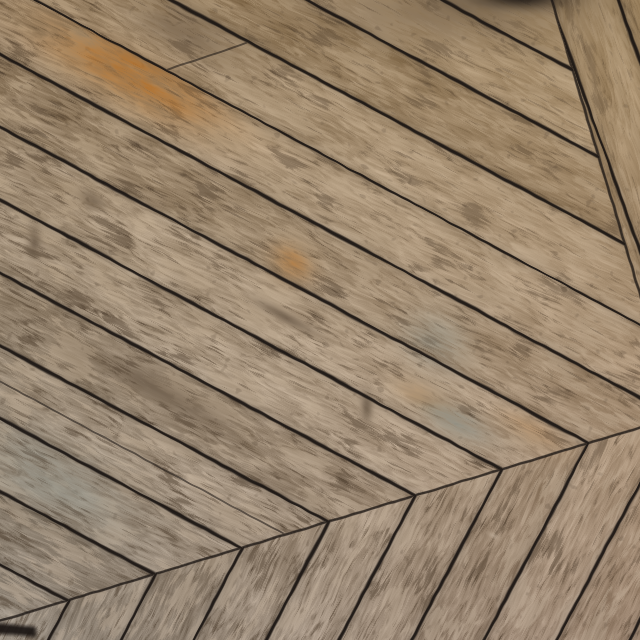
A three.js fragment shader for this texture:

```glsl
varying vec2 vUv;

// Board layout
const float PITCH = 0.1003;
const float SEAM_HALF = 0.0024;
const vec2 MAIN_DIR = vec2(0.8810, -0.4731);
const vec2 LOWER_DIR = vec2(0.4683, 0.8836);
const vec2 SIDE_DIR = vec2(0.2960, -0.9552);

// Palette
const vec3 TOP_LEFT = vec3(0.58, 0.49, 0.38);
const vec3 TOP_RIGHT = vec3(0.65, 0.55, 0.41);
const vec3 LOW_LEFT = vec3(0.57, 0.53, 0.48);
const vec3 LOW_RIGHT = vec3(0.63, 0.54, 0.46);
const vec3 WORN = vec3(0.74, 0.67, 0.59);
const vec3 GRIME = vec3(0.30, 0.24, 0.18);
const vec3 RUST = vec3(0.69, 0.43, 0.16);
const vec3 BLUE_GREY = vec3(0.53, 0.55, 0.52);
const vec3 GAP = vec3(0.10, 0.08, 0.07);

// Grain strength
const float FINE_GRAIN = 0.17;
const float BROAD_GRAIN = 0.13;

float hash(float n) { return fract(sin(n * 91.37) * 4375.85); }

vec2 gradient(vec2 cell) {
  float a = 6.2832 * fract(sin(dot(cell, vec2(127.1, 311.7))) * 43758.5);
  return vec2(cos(a), sin(a));
}

float noise(vec2 p) {
  vec2 i = floor(p), f = fract(p);
  vec2 u = f * f * f * (f * (f * 6.0 - 15.0) + 10.0);
  vec2 e = vec2(0.0, 1.0);
  float low = mix(dot(gradient(i), f), dot(gradient(i + e.yx), f - e.yx), u.x);
  float high = mix(dot(gradient(i + e), f - e), dot(gradient(i + e.yy), f - e.yy), u.x);
  return mix(low, high, u.y);
}

float fbm(vec2 p) {
  float sum = 0.0, amp = 0.6;
  for (int k = 0; k < 4; k++) {
    sum += amp * noise(p);
    p = p * 2.03 + 17.3;
    amp *= 0.55;
  }
  return sum;
}

// Soft ellipse stretched along a direction
float blob(vec2 p, vec2 center, vec2 dir, vec2 radii) {
  vec2 d = p - center;
  vec2 q = vec2(dot(d, dir), dot(d, vec2(-dir.y, dir.x))) / radii;
  return exp(-dot(q, q));
}

float seam(float d, float halfWidth) {
  return 1.0 - smoothstep(halfWidth * 0.35, halfWidth * 1.65, abs(d));
}

void main() {
  vec2 p = vUv;
  vec2 w = p + 0.0011 * vec2(noise(p * 45.0), noise(p * 45.0 + 31.0));

  // Three fields of boards and the edges between them
  float lowerEdge = (w.y - 0.030 - 0.302 * w.x) / 1.0446;
  float sideEdge = (w.x - 0.862 - 0.3 * (1.0 - w.y)) / 1.044;
  bool isLower = lowerEdge < 0.0;
  bool isSide = !isLower && sideEdge > 0.0;
  vec2 dir = MAIN_DIR;
  float rank = (w.y + 0.537 * w.x - 0.9154) / 0.1139;
  if (isLower) {
    dir = LOWER_DIR;
    rank = (w.x + 0.53 * (1.0 - w.y) - 0.6055) / 0.1135;
  } else if (isSide) {
    dir = SIDE_DIR;
    rank = (w.x - 0.966 - 0.36 * (1.0 - w.y)) / 0.107;
  }
  float row = floor(rank), t = fract(rank);
  float id = row + (isLower ? 40.0 : isSide ? 80.0 : 0.0);
  float seamDist = min(t, 1.0 - t) * PITCH;
  bool isMain = !isLower && !isSide;

  // Base tone by place and by board
  vec3 col = mix(mix(LOW_LEFT, LOW_RIGHT, p.x), mix(TOP_LEFT, TOP_RIGHT, p.x), p.y);
  float tone = isMain ? -0.035 * cos(2.0944 * (row + 1.0)) : 0.07 * (hash(id) - 0.5);
  col += tone + 0.055 * blob(p, vec2(0.5, 0.52), MAIN_DIR, vec2(0.5, 0.3));

  // Grain, bare patches and grime run along each board
  vec2 g = vec2(dot(p, dir), dot(p, vec2(-dir.y, dir.x))) + vec2(3.7 * hash(id), 0.0);
  float broad = fbm(g * vec2(7.0, 28.0));
  float fine = fbm(g * vec2(24.0, 170.0) + 2.0 * broad);
  float patches = fbm(g * vec2(11.0, 24.0) + 53.0);
  float rough = 0.55 + 0.45 * smoothstep(1.15, 0.3, p.x * 0.6 + p.y * 0.5);
  col += BROAD_GRAIN * broad + FINE_GRAIN * rough * fine;
  float bare = smoothstep(0.02, 0.22, patches + 0.35 * fine);
  col = mix(col, WORN * mix(vec3(1.0), vec3(1.0, 0.97, 0.89), p.y), 0.42 * bare * rough);
  float dirt = smoothstep(0.12, 0.42, -patches - 0.5 * fine);
  float scratch = smoothstep(0.20, 0.42, fbm(g * vec2(15.0, 130.0) + 91.0));
  float speck = smoothstep(0.35, 0.55, noise(g * vec2(55.0, 95.0)));
  col = mix(col, GRIME, 0.42 * dirt * rough + 0.38 * scratch * rough + 0.22 * speck);

  // Rust and blue-grey stains
  float mottled = clamp(0.85 + 1.2 * broad + 0.7 * fine, 0.0, 1.2);
  float rust = blob(p, vec2(0.205, 0.885), MAIN_DIR, vec2(0.135, 0.04));
  rust *= (isMain && row == 0.0) ? 1.0 : 0.25;
  rust += 0.65 * blob(p, vec2(0.456, 0.590), MAIN_DIR, vec2(0.032, 0.026));
  rust += 0.38 * blob(p, vec2(0.664, 0.378), MAIN_DIR, vec2(0.045, 0.018));
  rust += 0.28 * blob(p, vec2(0.83, 0.325), MAIN_DIR, vec2(0.05, 0.02));
  col = mix(col, RUST, clamp(0.8 * rust * mottled, 0.0, 0.85));
  float blue = blob(p, vec2(0.71, 0.345), MAIN_DIR, vec2(0.06, 0.022));
  blue += 0.6 * blob(p, vec2(0.68, 0.466), MAIN_DIR, vec2(0.05, 0.04));
  blue += 0.7 * blob(p, vec2(0.08, 0.25), MAIN_DIR, vec2(0.13, 0.05));
  col = mix(col, BLUE_GREY, clamp(0.65 * blue * mottled, 0.0, 0.8));

  // Knots, scuffs and shade
  float scuff = 0.55 * blob(p, vec2(0.143, 0.688), MAIN_DIR, vec2(0.022, 0.012));
  scuff += 0.45 * blob(p, vec2(0.054, 0.622), vec2(0.0, 1.0), vec2(0.025, 0.010));
  scuff += 0.50 * blob(p, vec2(0.573, 0.362), vec2(0.0, 1.0), vec2(0.025, 0.010));
  scuff += 0.45 * blob(p, vec2(0.25, 0.39), MAIN_DIR, vec2(0.12, 0.020));
  scuff += 0.50 * blob(p, vec2(0.445, 0.505), MAIN_DIR, vec2(0.055, 0.009));
  scuff += 0.35 * blob(p, vec2(0.29, 0.95), MAIN_DIR, vec2(0.10, 0.035));
  scuff += 0.35 * blob(p, vec2(0.72, 0.99), vec2(1.0, 0.0), vec2(0.22, 0.06));
  col = mix(col, GRIME, clamp(scuff * mottled, 0.0, 0.8));
  col = mix(col, GAP, 0.85 * blob(p, vec2(0.815, 1.005), vec2(1.0, 0.0), vec2(0.07, 0.018)));
  col = mix(col, WORN, 0.7 * blob(p, vec2(0.771, 0.163), MAIN_DIR, vec2(0.009, 0.004)));

  // Gaps between boards, butt joint and split
  float width = SEAM_HALF * (1.0 + 0.9 * noise(vec2(g.x * 9.0, id)));
  width *= (isMain && row + step(0.5, t) == 1.0) ? 0.7 : 1.0;
  float gap = seam(seamDist, width);
  gap = max(gap, 0.85 * max(seam(lowerEdge, 0.0019), isLower ? 0.0 : seam(sideEdge, 0.0021)));
  if (isMain && row == 1.0) gap = max(gap, 0.6 * seam(w.y - 0.802 - 0.34 * w.x, 0.0016));
  if (isMain && row == -5.0) gap = max(gap, 0.6 * seam((t - 0.51) * PITCH, 0.0014));
  float corner = seam(w.y - 0.018 + 0.1 * w.x, 0.008) * (1.0 - smoothstep(0.05, 0.062, w.x));
  col *= 1.0 - 0.16 * exp(-seamDist * 160.0);
  col = mix(col, GAP, 0.92 * max(gap, corner));
  gl_FragColor = vec4(clamp(col, 0.0, 1.0), 1.0);
}
```
